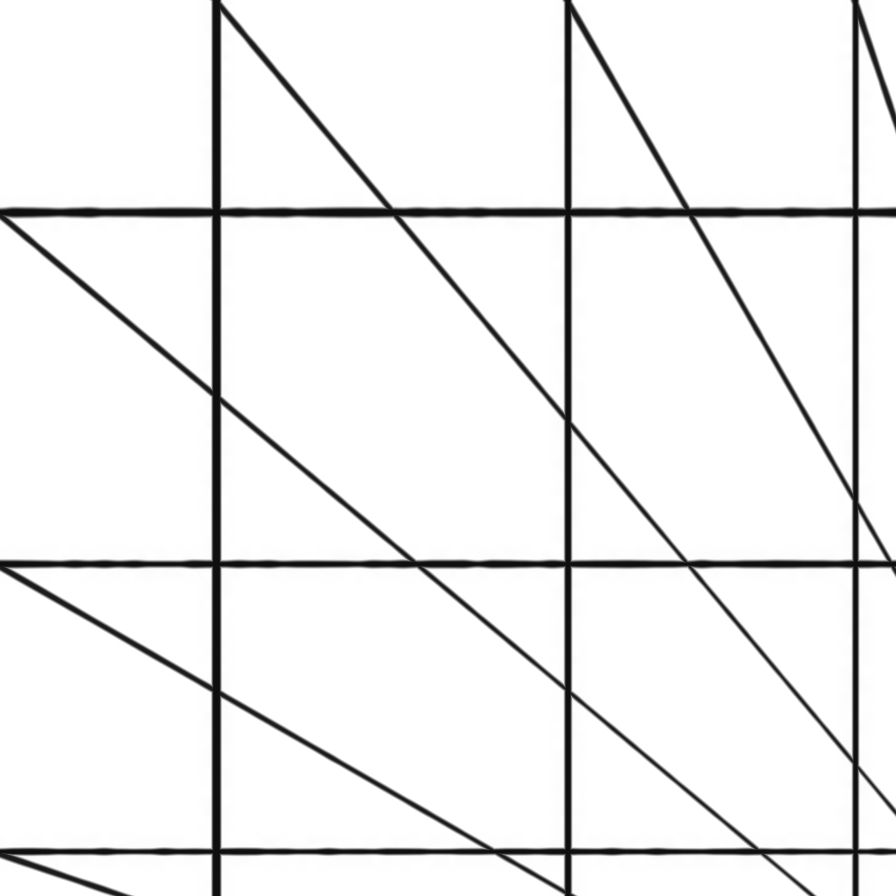
Reproduce this pattern procedurally as a WebGL 2 fragment shader.

```glsl
#version 300 es
precision highp float;

uniform vec2 u_resolution;
out vec4 outColor;

float hash(vec2 p) {
    p = fract(p * vec2(0.1031, 0.1130));
    p += dot(p, p.yx + 33.33);
    return fract((p.x + p.y) * p.x * 97.0);
}

float noise(vec2 p) {
    vec2 cell = floor(p);
    vec2 f = fract(p);
    f = f * f * (3.0 - 2.0 * f);
    return mix(mix(hash(cell), hash(cell + vec2(1, 0)), f.x),
               mix(hash(cell + vec2(0, 1)), hash(cell + vec2(1, 1)), f.x), f.y);
}

// Soft coverage of a stroke at the given distance from its centre
float stroke(float dist, float halfWidth, float feather) {
    float soft = max(feather, 0.7 / u_resolution.y);
    return 1.0 - smoothstep(halfWidth - soft, halfWidth + soft, dist);
}

// Tapering ray that leaves the top edge at the given start
float ray(vec2 p, float start, float slope) {
    vec2 direction = normalize(vec2(1.0, slope));
    vec2 q = p - vec2(start, 0.0);
    float along = dot(q, direction);
    float dist = abs(q.x * direction.y - q.y * direction.x);
    float wobble = 0.0005 * (noise(vec2(along * 75.0, start * 40.0)) - 0.5);
    float halfWidth = mix(0.0034, 0.0021, clamp(along, 0.0, 1.0));
    return stroke(dist, halfWidth + wobble, 0.0021);
}

void main() {
    vec2 p = gl_FragCoord.xy / u_resolution;
    p.y = 1.0 - p.y;

    float starts[3] = float[3](0.2402, 0.6326, 0.9535);
    float slopes[3] = float[3](1.194, 1.737, 2.95);
    float halfWidths[3] = float[3](0.0049, 0.0038, 0.0033);

    float ink = 0.0;
    float nearest = 1.0;
    for (int i = 0; i < 3; i++) {
        // Crisp verticals and slightly ragged horizontals
        float column = abs(p.x - starts[i] - 0.0014);
        float row = abs(p.y - starts[i] + 0.0030);
        float ragged = 0.0012 * (noise(vec2(p.x * 60.0, float(i) * 7.0)) - 0.5);
        ink = max(ink, stroke(column, halfWidths[i], 0.0019));
        ink = max(ink, stroke(row, halfWidths[i] + ragged, 0.0027 - 0.0003 * float(i)));
        nearest = min(nearest, min(column, row));

        // Rays mirrored across the main diagonal
        ink = max(ink, 0.95 * ray(p, starts[i], slopes[i]));
        ink = max(ink, 0.95 * ray(p.yx, starts[i], slopes[i]));
    }

    // Faint mottling of the white beside the grid lines
    float mottle = noise(p * 95.0) * (1.0 - smoothstep(0.0, 0.03, nearest));
    vec3 paper = vec3(1.0 - 0.018 * mottle);
    vec3 lineBlack = vec3(0.06);
    outColor = vec4(mix(paper, lineBlack, ink), 1.0);
}
```
